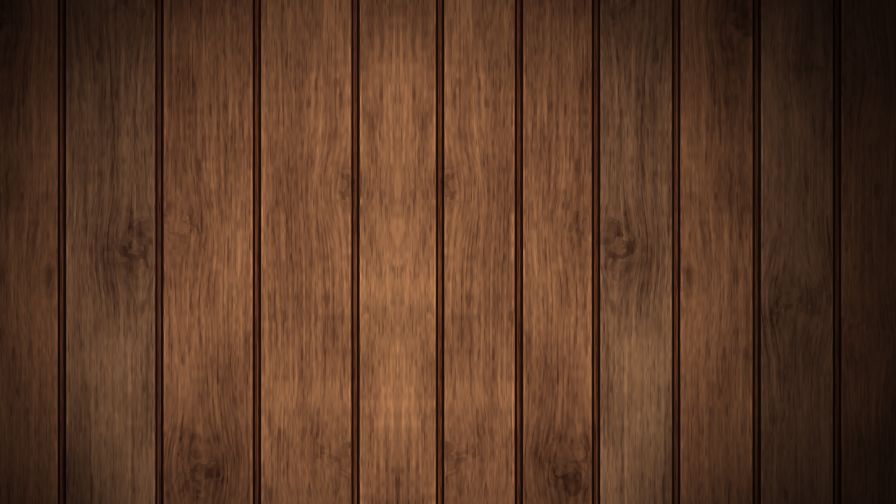
Reproduce this texture procedurally as a WebGL 2 fragment shader.

```glsl
#version 300 es
precision highp float;

uniform vec2 u_resolution;
out vec4 fragColor;

#define SEAMS 10
#define MIRROR_PLANK 4
#define GROOVE_OFFSET 0.0032
#define GROOVE_HALF 0.0012
#define KNOT_SIZE 0.042
#define GRAIN_CONTRAST 0.88
#define VIGNETTE 0.85
#define PALE_WOOD vec3(0.635, 0.442, 0.297)
#define DARK_WOOD vec3(0.36, 0.226, 0.153)
#define GROOVE_COLOR vec3(0.10, 0.045, 0.03)
#define RIDGE_TINT vec3(0.70, 0.58, 0.52)

float hash(vec2 p) {
    vec3 q = fract(vec3(p.xyx) * 0.1031);
    q += dot(q, q.yzx + 33.33);
    return fract((q.x + q.y) * q.z);
}

float noise(vec2 p) {
    vec2 i = floor(p), f = fract(p);
    f = f * f * (3.0 - 2.0 * f);
    return mix(mix(hash(i), hash(i + vec2(1, 0)), f.x),
               mix(hash(i + vec2(0, 1)), hash(i + vec2(1, 1)), f.x), f.y);
}

float fbm(vec2 p) {
    float sum = 0.0, amp = 0.5;
    for (int i = 0; i < 4; i++) {
        sum += amp * noise(p);
        p = p * 2.03 + 17.1;
        amp *= 0.5;
    }
    return sum / 0.9375;
}

// Wide boards on the left, narrower ones on the right
float seamX(float k) {
    float bulge = 0.0065 * exp(-(k - 4.3) * (k - 4.3));
    return 0.069 + 0.1088 * min(k, 3.0) + 0.0898 * max(k - 3.0, 0.0) + bulge;
}

// Wood tone, 0 dark to 1 pale; p is in canvas heights from the inner seam
float woodTone(vec2 p, float id, float width) {
    vec2 seed = vec2(id * 19.7, id * 7.3);
    vec2 ragged = vec2(fbm(p * 20.0 + seed), fbm(p * 24.0 + seed + 40.0)) - 0.5;
    float stain = 0.0;
    vec2 g = p;
    for (int k = 0; k < 2; k++) {
        float n = float(k);
        vec2 center = vec2(fract(0.62 * (id + 4.0) + 0.9 + n * 0.2) * width,
                           fract(0.175 + 0.445 * id - 0.52 * n));
        vec2 offset = p - center;
        vec2 d = offset + 0.11 * ragged;
        float bulge = length(offset * vec2(1.0, 0.8)) / KNOT_SIZE;
        float r = length(d * vec2(0.9, 1.0)) / KNOT_SIZE;
        float strength = id < 0.5 ? 0.2 : 1.0 - 0.35 * n;
        g.x -= 0.55 * strength * offset.x * exp(-bulge * bulge * 0.35);
        float flakes = smoothstep(0.45, 0.6, noise(d * vec2(75.0, 50.0) + seed));
        stain += strength * (0.36 * flakes * exp(-r * r * 0.8) + 0.20 * exp(-r * r * 0.2));
    }
    // Broad figure and thin growth lines
    float cloud = fbm(g * vec2(10.0, 4.5) + seed);
    float bend = fbm(g * vec2(8.0, 2.2) + seed + 9.0);
    float lines = sin(g.x * 460.0 + bend * 48.0 + noise(g * vec2(60.0, 8.0)) * 2.0);
    float growth = smoothstep(0.3, 1.0, lines) * smoothstep(0.35, 0.6, bend);
    // Long fibres, hairlines, short pores, pale streaks and faint cross ripple
    float fibre = fbm(g * vec2(120.0, 5.0) + seed);
    float hair = noise(g * vec2(290.0, 11.0) + seed + 53.0);
    float pore = noise(g * vec2(310.0, 75.0) + seed);
    float fleck = smoothstep(0.70, 0.86, noise(g * vec2(240.0, 26.0) + seed + 70.0));
    float streak = smoothstep(0.66, 0.88, noise(g * vec2(150.0, 7.0) + seed + 31.0));
    float ripple = noise(p * vec2(14.0, 75.0) + seed) - 0.5;
    float tone = 1.10 * (cloud - 0.5) - 0.12 * growth
               + 0.50 * (fibre - 0.5) + 0.34 * (hair - 0.5) + 0.38 * (pore - 0.5)
               + 0.22 * streak - 0.28 * fleck + 0.08 * ripple;
    return 0.61 + GRAIN_CONTRAST * tone - stain;
}

// Coverage of one dark line of the double groove
float groove(float d, float halfWidth, float px) {
    return 1.0 - smoothstep(halfWidth - px * 0.5, halfWidth + px * 0.5, abs(d));
}

void main() {
    vec2 uv = gl_FragCoord.xy / u_resolution;
    float aspect = u_resolution.x / u_resolution.y;
    float px = 1.0 / u_resolution.x;

    // Find the plank and the seams on both sides
    float lo = -0.02, hi = 1.03;
    int plank = 0;
    for (int k = 0; k < SEAMS; k++) {
        float s = seamX(float(k));
        if (uv.x > s) { lo = s; plank = k + 1; }
        else hi = min(hi, s);
    }

    // Grain is mirrored about the middle of one plank
    float id = float(abs(plank - MIRROR_PLANK));
    float inner = plank < MIRROR_PLANK ? hi - uv.x : uv.x - lo;
    if (plank == MIRROR_PLANK) inner = abs(uv.x - 0.5 * (lo + hi));
    float tone = woodTone(vec2(inner * aspect, uv.y), id, (hi - lo) * aspect);
    tone += 0.14 * (hash(vec2(id, 5.0)) - 0.5);
    vec3 color = mix(DARK_WOOD, PALE_WOOD, clamp(tone, -0.7, 1.35));

    // Some boards are slightly greyer, others redder
    float grey = (id == 3.0 || id == 5.0) ? 1.0 : 0.0;
    color *= mix(vec3(1.02, 0.99, 0.97), vec3(0.98, 1.01, 1.04), grey);

    // Double groove with a warm ridge between and worn edges
    float d = uv.x - lo < hi - uv.x ? uv.x - lo : uv.x - hi;
    float wear = noise(vec2(d * 400.0, uv.y * 60.0) + id * 11.0);
    color *= mix(vec3(1.0), RIDGE_TINT, exp(-pow(abs(d) / 0.0048, 4.0)));
    color *= 1.0 + 0.30 * wear * groove(abs(d) - 0.0062, 0.0009, px);
    float lineWidth = GROOVE_HALF * (0.9 + 0.2 * wear);
    float dark = max(groove(d + GROOVE_OFFSET, lineWidth * 0.9, px),
                     groove(d - GROOVE_OFFSET, lineWidth * 1.15, px));
    color = mix(color, GROOVE_COLOR, dark * 0.94);

    // Off-centre vignette, warmer in the shade
    float reach = length((uv - vec2(0.45, 0.45)) * vec2(1.75, 1.13));
    float light = 1.0 - VIGNETTE * smoothstep(0.29, 1.13, reach);
    color *= pow(vec3(light), vec3(0.96, 1.04, 1.06));

    fragColor = vec4(clamp(color, 0.0, 1.0), 1.0);
}
```
